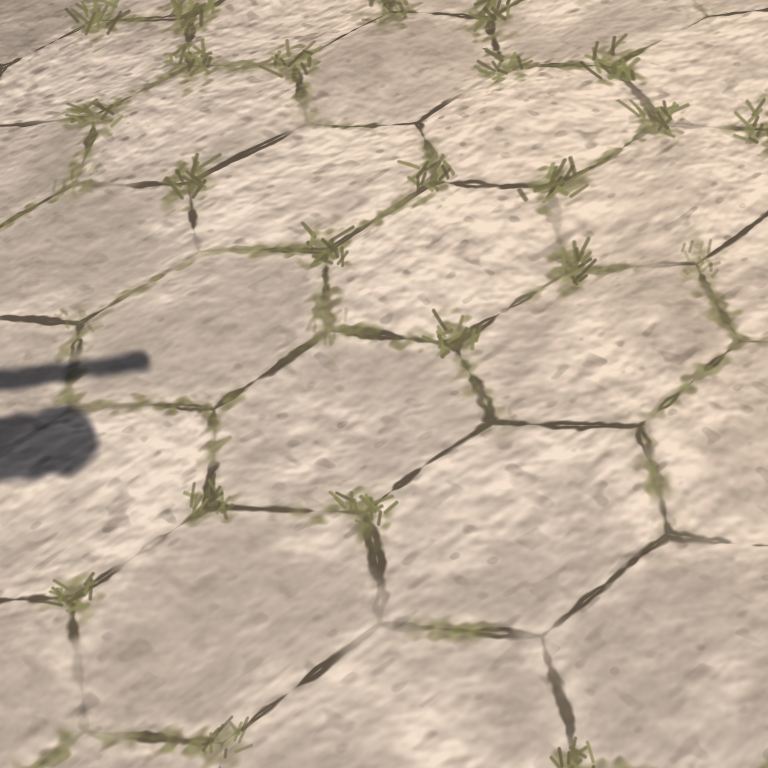
Give the GLSL for this texture, as a three.js fragment shader.

```glsl
varying vec2 vUv;

// Paving lattice seen in perspective: centre, two stone steps, depth change
const vec2 CENTRE = vec2(0.449, 0.456);
const vec2 STEP_U = vec2(0.160, -0.164);
const vec2 STEP_V = vec2(0.351, 0.115);
const vec2 DEPTH = vec2(-0.080, 0.025);
const vec2 HEX = vec2(0.5, 0.8660254);

const vec3 STONE_SHADE = vec3(0.60, 0.545, 0.495);
const vec3 STONE_LIGHT = vec3(0.92, 0.845, 0.77);
const vec3 CRACK = vec3(0.32, 0.28, 0.23);
const vec3 MOSS = vec3(0.49, 0.44, 0.33);
const vec3 GRASS = vec3(0.56, 0.55, 0.36);
const vec3 SHADOW_TINT = vec3(0.40, 0.42, 0.47);

const float CRACK_WIDTH = 0.015;
const float WARP = 0.13;
const float RELIEF = 1.0;
const int BLADES = 14;

float hash(vec2 p) {
  vec3 h = fract(p.xyx * vec3(0.1031, 0.1030, 0.0973));
  h += dot(h, h.yzx + 33.33);
  return fract((h.x + h.y) * h.z);
}

float noise(vec2 p) {
  vec2 i = floor(p), f = fract(p);
  f = f * f * (3.0 - 2.0 * f);
  return mix(mix(hash(i), hash(i + vec2(1, 0)), f.x),
             mix(hash(i + vec2(0, 1)), hash(i + 1.0), f.x), f.y);
}

float fbm(vec2 p) {
  float sum = 0.0, amp = 0.53;
  for (int k = 0; k < 4; k++) {
    sum += amp * noise(p);
    p = mat2(1.6, 1.2, -1.2, 1.6) * p + 7.3;
    amp *= 0.5;
  }
  return sum;
}

float cross2(vec2 a, vec2 b) { return a.x * b.y - a.y * b.x; }

// Canvas to ground, where the stones are regular hexagons one unit wide
vec2 toGround(vec2 p) {
  vec2 u = STEP_U - DEPTH.x * p, v = STEP_V - DEPTH.y * p, d = p - CENTRE;
  vec2 ij = vec2(cross2(d, v), cross2(u, d)) / cross2(u, v);
  return vec2(ij.x + 0.5 * ij.y, HEX.y * ij.y);
}

vec2 toCanvas(vec2 ij) {
  return (CENTRE + STEP_U * ij.x + STEP_V * ij.y) / (1.0 + dot(DEPTH, ij));
}

float segment(vec2 p, vec2 a, vec2 b) {
  vec2 d = b - a;
  return length(p - a - d * clamp(dot(p - a, d) / dot(d, d), 0.0, 1.0));
}

// Light catching one side of a bumpy surface
float relief(vec2 q) { return noise(q) - noise(q + vec2(0.45, -0.30)); }

vec3 stoneColour(vec2 p, vec2 q, vec2 id, float edge) {
  float worn = smoothstep(0.34, 0.64, 0.4 * hash(id + 21.0) + 0.6 * fbm(q * 2.3 + 4.0));
  worn *= smoothstep(-0.03, 0.13, edge);
  float corner = smoothstep(0.55, 0.1, length((p - vec2(0.08, 1.0)) * vec2(1.0, 1.3)));
  float rough = 1.0 - 0.6 * worn;
  float bumps = 0.65 * relief(q * 15.0) + 0.55 * relief(q * 31.0 + 9.0);
  float pits = smoothstep(0.74, 0.92, noise(q * 17.0 + 40.0));
  float tone = 0.88 - 0.46 * worn - 0.30 * corner;
  tone += rough * (RELIEF * bumps + 0.7 * (fbm(q * 9.0) - 0.5) - 0.45 * pits);
  tone += 0.10 * (noise(q * 55.0) - 0.5);
  vec3 col = mix(STONE_SHADE, STONE_LIGHT, clamp(tone, -0.25, 1.12));
  return col + vec3(0.012, 0.0, -0.012) * smoothstep(0.5, 1.2, p.x + p.y - 0.4);
}

// Grass blades fanning out around the joint of three stones
vec3 addTuft(vec3 col, vec2 p, vec2 joint, vec2 seed, float growth) {
  for (int k = 0; k < BLADES; k++) {
    vec2 s = seed * 7.0 + float(k) * vec2(3.7, 9.1);
    vec2 root = joint + (vec2(hash(s), hash(s + 1.3)) - 0.5) * vec2(0.055, 0.04);
    float angle = 1.57 + 2.6 * (hash(s + 2.7) - 0.5);
    float size = mix(0.010, 0.032, hash(s + 4.1)) * growth;
    float d = segment(p, root, root + size * vec2(cos(angle), sin(angle)));
    vec3 blade = mix(MOSS * 0.75, GRASS, hash(s + 5.9));
    col = mix(col, blade, 0.8 * growth * smoothstep(0.0038, 0.0008, d));
  }
  return col;
}

void main() {
  vec2 p = vUv;
  vec2 q = toGround(p);
  q += WARP * (vec2(noise(q * 1.7 + 3.0), noise(q * 1.7 + 17.0)) - 0.5);

  // Nearest stone and distance to its rim
  vec2 period = 2.0 * HEX;
  vec2 a = mod(q, period) - HEX, b = mod(q - HEX, period) - HEX;
  vec2 g = dot(a, a) < dot(b, b) ? a : b;
  vec2 id = floor((q - g) / HEX + 0.5);
  vec2 h = abs(g);
  float edge = 0.5 - max(h.x, dot(h, HEX));
  float ragged = edge + 0.035 * (noise(q * 11.0) - 0.5) + 0.014 * (noise(q * 32.0) - 0.5);
  vec3 col = stoneColour(p, q, id, ragged);

  // Cracks, silted up toward the upper right
  float silt = smoothstep(0.9, 1.7, p.x + p.y);
  float open = smoothstep(0.22, 0.50, noise(q * 3.4 + 11.0) - 0.22 * silt);
  float width = CRACK_WIDTH * (0.6 + 0.8 * noise(q * 5.0 + 2.0));
  col = mix(col, col * 0.86, 0.6 * smoothstep(0.055, 0.0, ragged));
  col = mix(col, CRACK, (0.2 + 0.7 * open) * smoothstep(width + 0.009, width - 0.009, abs(ragged)));

  // Moss along the joints and tufts where three stones meet
  vec2 ij = vec2(q.x - 0.5 * q.y / HEX.y, q.y / HEX.y);
  vec2 f = fract(ij);
  vec2 joint = floor(ij) + (f.x + f.y < 1.0 ? 1.0 : 2.0) / 3.0;
  vec2 seed = floor(joint * 3.0 + 0.5);
  vec2 ground = toCanvas(ij), tip = toCanvas(joint);
  float growth = smoothstep(0.25, 0.7, hash(seed + 5.0) + 0.25 * silt);
  float fuzz = noise(q * 24.0 + 6.0) - 0.5;
  float strip = smoothstep(0.06, 0.0, edge + 0.10 * fuzz) * smoothstep(0.52, 0.72, noise(q * 2.4 + 31.0));
  float clump = growth * smoothstep(0.036, 0.006, length(ground - tip) + 0.05 * fuzz);
  vec3 weed = mix(MOSS * 0.85, GRASS, noise(q * 38.0));
  col = mix(col, weed, 0.75 * max(strip, clump));
  col = addTuft(col, ground, tip, seed, growth);

  // Cast shadows entering from the left
  float sway = 0.008 * (noise(p * 45.0) - 0.5);
  float bar = segment(p, vec2(-0.05, 0.497), vec2(0.185, 0.531)) - 0.012 + sway;
  float blob = segment(p, vec2(-0.05, 0.405), vec2(0.085, 0.425)) - 0.043 + sway;
  float shade = smoothstep(0.008, -0.008, min(bar, blob));
  col *= mix(vec3(1.0), SHADOW_TINT, shade);

  gl_FragColor = vec4(col, 1.0);
}
```
